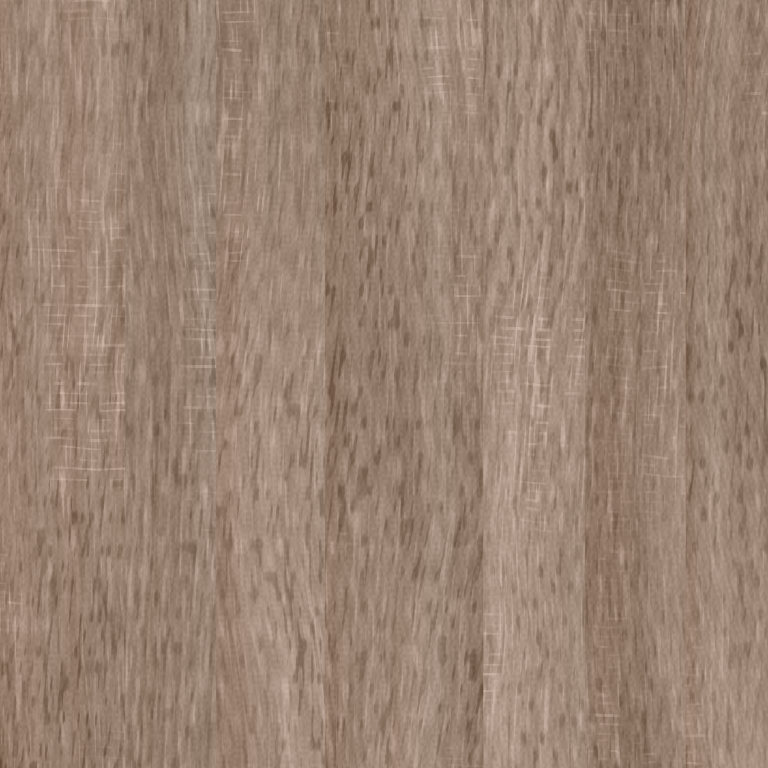
This texture is drawn by a WebGL 2 fragment shader. Its source:

```glsl
#version 300 es
precision highp float;
// Rough-sawn oak boards standing side by side, in muted grey-brown.
// Each board gets its own seed; stretched noise along bent growth lines gives
// streaks, fibres and pores, and broken pale scratches give the saw marks.

uniform vec2 u_resolution;
out vec4 fragColor;

float hash(vec2 p) {
    return fract(sin(dot(p, vec2(127.1, 311.7))) * 43758.5453);
}

float noise(vec2 p) {
    vec2 i = floor(p), f = fract(p);
    f = f * f * (3.0 - 2.0 * f);
    return mix(mix(hash(i), hash(i + vec2(1, 0)), f.x),
               mix(hash(i + vec2(0, 1)), hash(i + vec2(1, 1)), f.x), f.y);
}

// Left edge of a board; the widths vary
float boardEdge(float id) {
    return id < 0.5 ? 0.0 : (id + 0.2 + 0.5 * (hash(vec2(id, 4.3)) - 0.5)) / 7.0;
}

// Pale, broken, nearly horizontal scratches
float sawMarks(vec2 p, vec2 q) {
    float rows = 80.0 * (q.y + 0.025 * p.x + 0.005 * noise(p * vec2(24.0, 12.0)));
    float row = floor(rows);
    float centre = 0.3 + 0.4 * hash(vec2(row, 8.0));
    float width = 0.03 + 0.08 * hash(vec2(row, 5.0));
    float aa = 80.0 / u_resolution.y;
    float line = 1.0 - smoothstep(width, width + aa, abs(rows - row - centre));
    float broken = smoothstep(0.3, 0.7, noise(vec2(p.x * 65.0, row * 5.7)));
    return line * broken * (0.3 + 0.7 * hash(vec2(row, 2.0)));
}

vec3 wood(vec2 p, float id) {
    float tone = hash(vec2(id, 3.7)), warmth = hash(vec2(id, 9.1));
    vec2 q = p + vec2(0.0, 7.3 * id);

    // Growth lines wander slowly sideways
    float grain = p.x + 0.045 * noise(q * vec2(3.5, 2.2)) + 0.008 * noise(q * vec2(13.0, 8.0));
    float cloud = noise(q * vec2(6.0, 1.6) + 5.0) - 0.5;
    float band = noise(vec2(grain * 27.0, q.y * 0.6)) - 0.5;
    float streak = noise(vec2(grain * 75.0, q.y * 1.3)) - 0.5;
    float strand = noise(vec2(grain * 150.0, q.y * 5.0)) - 0.5;

    // Dark heartwood fading in from the left side of some boards
    float heart = tone * exp(-28.0 * max(p.x - boardEdge(id), 0.0));

    // Arched figure: contour lines of a tall, soft height field
    float height = noise(q * vec2(8.0, 2.2) + 17.0) + 5.0 * grain + 0.05 * noise(q * vec2(40.0, 24.0));
    float ring = fract(height * 9.0);
    float arch = smoothstep(0.0, 0.8, ring) * (1.0 - smoothstep(0.84, 1.0, ring));
    float figure = arch * smoothstep(0.5, 0.78, noise(q * vec2(5.0, 1.7) + 43.0));

    // Fine fibres, thin slanted pores and limed flecks
    float fibre = noise(vec2(grain * 290.0, q.y * 38.0)) - 0.5;
    float slant = grain - (0.26 * warmth - 0.03) * p.y;
    float pore = smoothstep(0.56, 0.9, noise(vec2(slant * 245.0, q.y * 46.0) + 60.0));
    pore *= 0.2 + 0.8 * noise(q * vec2(10.0, 3.0) + 71.0);
    float fleck = smoothstep(0.62, 0.92, noise(vec2(grain * 310.0 + 90.0, q.y * 27.0)));
    float speckle = noise(q * vec2(410.0, 260.0)) - 0.5;

    float value = 0.635 + 0.16 * (tone - 0.5) + 0.26 * cloud + 0.27 * band + 0.2 * streak
        + 0.17 * strand + 0.3 * fibre + 0.2 * speckle
        - 0.22 * heart - 0.2 * figure - 0.46 * pore + 0.24 * fleck;

    // Saw marks gather in patches, where the limed flecks also show more
    float sawn = smoothstep(0.56, 0.8, noise(q * vec2(10.0, 4.5) + 31.0));
    value += sawn * (0.36 * sawMarks(p, q) + 0.14 * fleck);

    vec3 colour = mix(vec3(0.45, 0.36, 0.29), vec3(0.72, 0.63, 0.57), clamp(value, -0.2, 1.25));
    // Some boards and dark streaks lean to red-brown, others to grey
    float rose = 0.8 * (warmth - 0.5) - 0.7 * band + 0.4 * cloud + 0.5 * heart;
    return colour + vec3(0.018, -0.003, -0.01) * rose;
}

void main() {
    vec2 uv = gl_FragCoord.xy / u_resolution;
    float id = 0.0;
    for (float i = 1.0; i < 7.0; i++) id += step(boardEdge(i), uv.x);

    // Blend over one pixel at the joint with the board on the left
    float left = boardEdge(id);
    float cover = id < 0.5 ? 1.0 : smoothstep(left, left + 1.5 / u_resolution.x, uv.x);
    fragColor = vec4(mix(wood(uv, id - 1.0), wood(uv, id), cover), 1.0);
}
```
